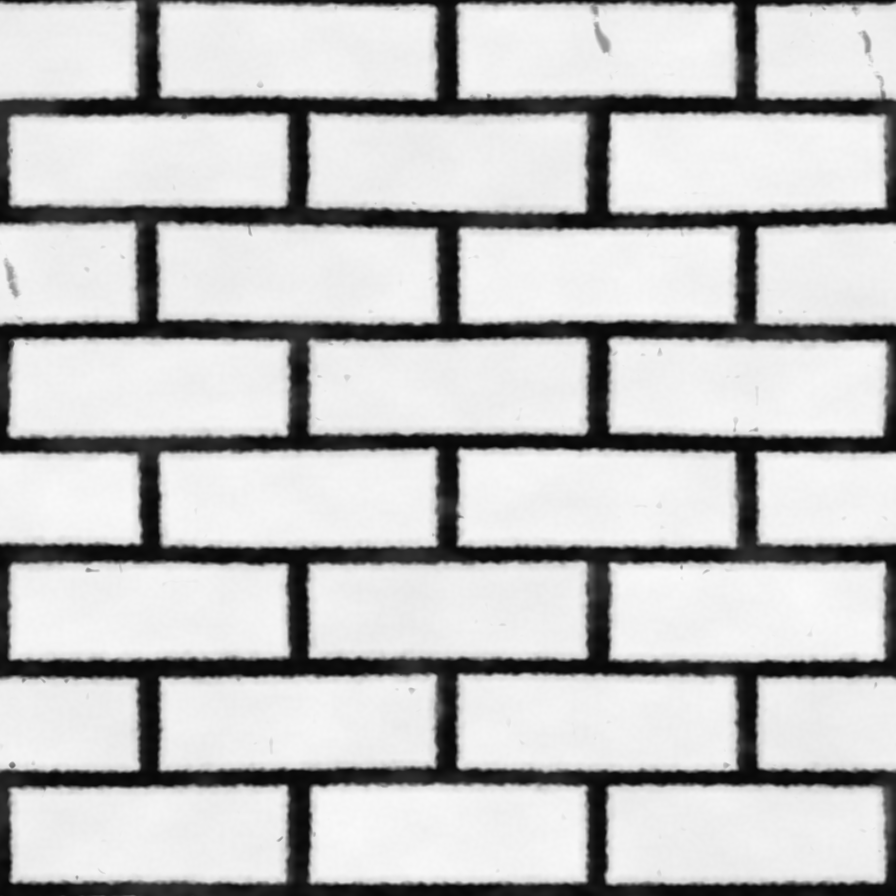
Write a WebGL 1 fragment shader that draws this texture.

```glsl
precision highp float;
// White painted bricks in running bond with dark, uneven mortar joints.
uniform vec2 u_resolution;

vec2 hash2(vec2 p) {
  vec2 k = vec2(dot(p, vec2(127.1, 311.7)), dot(p, vec2(269.5, 183.3)));
  return fract(sin(k) * 43758.55);
}

vec2 gradient(vec2 cell, vec2 period) {
  float angle = 6.28319 * hash2(mod(cell, period) + 0.5).x;
  return vec2(cos(angle), sin(angle));
}

// Gradient noise that wraps after a whole number of cells.
float noise(vec2 p, vec2 period) {
  vec2 i = floor(p), f = p - i;
  vec2 u = f * f * f * (f * (f * 6.0 - 15.0) + 10.0);
  vec2 x = vec2(1.0, 0.0), y = vec2(0.0, 1.0);
  float a = dot(gradient(i, period), f);
  float b = dot(gradient(i + x, period), f - x);
  float c = dot(gradient(i + y, period), f - y);
  float d = dot(gradient(i + 1.0, period), f - 1.0);
  return mix(mix(a, b, u.x), mix(c, d, u.x), u.y);
}

float tiledNoise(vec2 uv, vec2 period) {
  return noise(uv * period + 0.37, period);
}

float fbm(vec2 uv, vec2 period) {
  float sum = 0.0, amp = 1.0;
  for (int i = 0; i < 4; i++) {
    sum += amp * tiledNoise(uv, period);
    period *= 2.0;
    amp *= 0.55;
  }
  return sum;
}

float roundBox(vec2 p, vec2 halfSize, float radius) {
  vec2 q = abs(p) - halfSize + radius;
  return length(max(q, 0.0)) + min(max(q.x, q.y), 0.0) - radius;
}

void main() {
  vec2 uv = gl_FragCoord.xy / u_resolution;

  // Gently bent courses, alternate rows shifted by half a brick.
  vec2 cell = vec2(1.0 / 3.0, 1.0 / 8.0);
  vec2 bend = vec2(tiledNoise(uv, vec2(6.0, 8.0)), tiledNoise(uv + 0.5, vec2(3.0, 8.0)));
  vec2 grid = (uv - vec2(0.0, 0.006) + vec2(0.004, 0.006) * bend) / cell;
  grid.x += 0.5 * mod(floor(grid.y), 2.0);
  vec2 id = mod(floor(grid), vec2(3.0, 8.0));
  vec2 f = fract(grid);

  // Each brick differs a little in place, tilt and size.
  vec2 vary = hash2(id + 11.3) - 0.5;
  vec2 size = hash2(id + 37.9) - 0.5;
  vec2 p = (f - 0.5) * cell - 0.002 * vary;
  p.y += 0.015 * size.x * p.x;
  vec2 halfSize = vec2(0.155, 0.0535) + 0.002 * size;

  // Ragged, slightly blurred outline.
  float d = roundBox(p, halfSize, 0.004);
  d += 0.0018 * tiledNoise(uv, vec2(56.0)) + 0.0022 * tiledNoise(uv, vec2(130.0));
  float soft = max(0.0035, 1.0 / u_resolution.y);
  float brickMask = 1.0 - smoothstep(-soft, soft, d);

  // Painted face: soft clouds, fine grain and grubby edges.
  float clouds = fbm(uv, vec2(9.0, 14.0));
  float grain = tiledNoise(uv, vec2(150.0));
  float face = 0.945 + 0.025 * vary.x + 0.025 * clouds + 0.012 * grain;
  float rim = smoothstep(-0.012, -0.001, d);
  face -= rim * (0.09 + 0.10 * max(fbm(uv, vec2(40.0)), 0.0));

  // Sparse dark specks, mostly close to the edges.
  float speck = smoothstep(0.36, 0.58, tiledNoise(uv, vec2(83.0)));
  float patches = smoothstep(0.1, 0.5, tiledNoise(uv, vec2(11.0, 17.0)));
  face -= speck * patches * (0.12 + 0.4 * smoothstep(-0.02, -0.004, d));

  // Faint slanted scuff on a few bricks.
  float slant = p.x + 0.3 * p.y - 0.15 * vary.y + 0.012 * tiledNoise(uv, vec2(36.0));
  float scuff = 1.0 - smoothstep(0.001, 0.007, abs(slant));
  scuff *= step(0.3, size.y) * smoothstep(-0.05, 0.45, fbm(uv, vec2(30.0, 38.0)));
  face -= 0.35 * scuff;

  // Black mortar with grey dust, paler on the left of upright joints.
  float dust = smoothstep(-0.1, 0.6, fbm(uv, vec2(7.0, 12.0)));
  float mortar = 0.045 + 0.13 * dust + 0.03 * tiledNoise(uv, vec2(70.0, 90.0));
  float leftSide = smoothstep(-0.004, 0.004, p.x - halfSize.x);
  leftSide *= smoothstep(0.0, 0.010, (1.0 - f.x) * cell.x);
  leftSide *= 1.0 - smoothstep(-0.006, 0.005, abs(p.y) - halfSize.y);
  mortar += 0.16 * leftSide * (0.5 + dust);

  float tone = mix(mortar, face, brickMask);
  gl_FragColor = vec4(vec3(clamp(tone, 0.0, 1.0)), 1.0);
}
```
